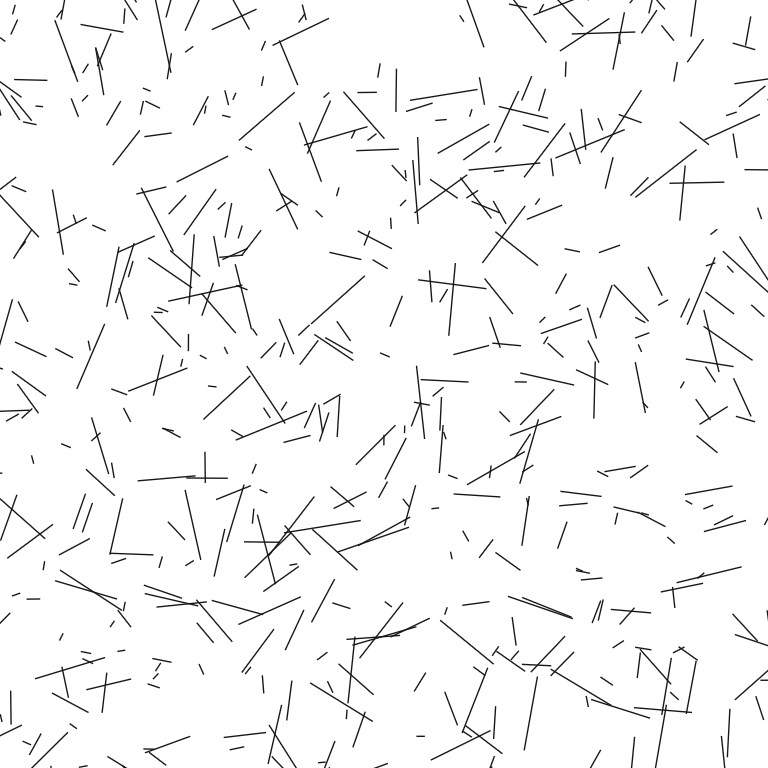
Reproduce this pattern procedurally as a WebGL 2 fragment shader.

```glsl
#version 300 es
precision highp float;
// Thin dark straight strokes of random length and direction, scattered on white.

uniform vec2 u_resolution;
out vec4 fragColor;

const vec3 PAPER = vec3(1.0);
const vec3 INK = vec3(0.09);

const float GRID = 16.0;          // cells across the canvas
const int SLOTS = 5;              // possible strokes per cell
const float FILL = 0.375;         // chance that a slot holds a stroke
const float STROKE_WIDTH = 0.0018;
const float MIN_LENGTH = 0.010;
const float MAX_LENGTH = 0.102;   // must stay below two cells
const float LENGTH_SKEW = 1.7;    // above 1 favours short strokes
const float PI = 3.14159;

// Sine hash of a cell and a salt, in 0..1.
float hash(vec2 cell, float salt) {
    return fract(sin(dot(vec3(cell, salt), vec3(127.1, 311.7, 74.7))) * 43758.5453);
}

// Share of a pixel-wide window at x that lies within -halfSize..halfSize.
float windowCoverage(float x, float halfSize, float pixel) {
    float upper = min(x + 0.5 * pixel, halfSize);
    float lower = max(x - 0.5 * pixel, -halfSize);
    return max(upper - lower, 0.0) / pixel;
}

// Antialiased stroke with square ends, centred on the origin.
float strokeCoverage(vec2 p, float angle, float len, float width, float pixel) {
    vec2 dir = vec2(cos(angle), sin(angle));
    float along = dot(p, dir);
    float across = dot(p, vec2(-dir.y, dir.x));
    return windowCoverage(along, 0.5 * len, pixel)
         * windowCoverage(across, 0.5 * width, pixel);
}

// Blank paper left after all strokes of one cell.
float cellPaper(vec2 p, vec2 cell, float pixel) {
    float paper = 1.0;
    for (int slot = 0; slot < SLOTS; slot++) {
        float salt = float(slot) * 5.0 + 1.0;
        if (hash(cell, salt) > FILL) continue;
        vec2 jitter = vec2(hash(cell, salt + 1.0), hash(cell, salt + 2.0));
        vec2 center = (cell + jitter) / GRID;
        float angle = PI * hash(cell, salt + 3.0);
        float len = mix(MIN_LENGTH, MAX_LENGTH, pow(hash(cell, salt + 4.0), LENGTH_SKEW));
        paper *= 1.0 - strokeCoverage(p - center, angle, len, STROKE_WIDTH, pixel);
    }
    return paper;
}

void main() {
    float pixel = 1.0 / min(u_resolution.x, u_resolution.y);
    vec2 p = gl_FragCoord.xy * pixel;
    vec2 home = floor(p * GRID);

    // Strokes can reach in from the neighbouring cells.
    float paper = 1.0;
    for (int y = -1; y <= 1; y++) {
        for (int x = -1; x <= 1; x++) {
            paper *= cellPaper(p, home + vec2(x, y), pixel);
        }
    }
    fragColor = vec4(mix(INK, PAPER, paper), 1.0);
}
```
